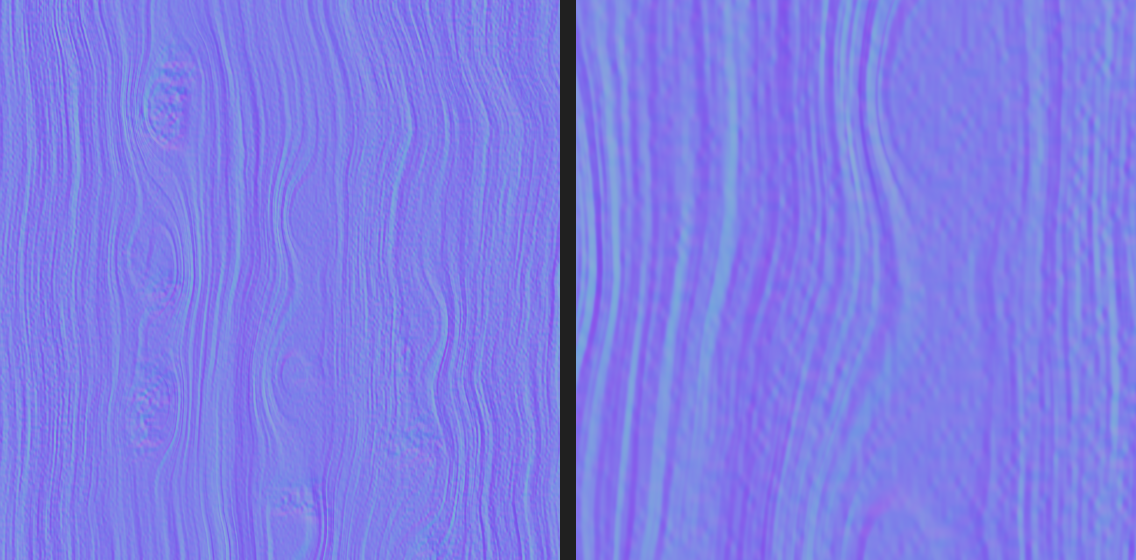
Left, the full canvas; right, a detail of the centre.
This texture map is drawn by a Shadertoy shader. Its source:

```glsl
float hash(vec2 p) {
    return fract(sin(dot(p, vec2(127.1, 311.7))) * 43758.5453);
}

float noise(vec2 p) {
    vec2 cell = floor(p), f = fract(p);
    f = f * f * (3.0 - 2.0 * f);
    float low = mix(hash(cell), hash(cell + vec2(1.0, 0.0)), f.x);
    float high = mix(hash(cell + vec2(0.0, 1.0)), hash(cell + 1.0), f.x);
    return mix(low, high, f.y);
}

// Fibres running along y; weight is roughly their steepest slope
float fibres(vec2 grain, float frequency, float along, float weight) {
    return weight / frequency * noise(vec2(grain.x * frequency, grain.y * along) + frequency);
}

// Thin raised lines that fade in and out along the grain
float strands(vec2 grain, float frequency, float along, float weight) {
    float crest = noise(vec2(grain.x * frequency, grain.y * along) + 41.0);
    return weight / frequency * smoothstep(0.6, 0.95, crest);
}

// Sideways push of the grain around the knots (x) and closeness to a knot (y)
vec2 knots(vec2 p) {
    vec2 sum = vec2(0.0);
    for (int i = 0; i < 9; i++) {
        float column = float(i / 3), row = float(i % 3);
        vec2 id = vec2(column, row);
        vec2 jitter = vec2(hash(id + 3.1), hash(id + 7.7)) - 0.5;
        vec2 center = vec2(0.28 + 0.25 * column, 0.82 - 0.28 * row - 0.2 * column);
        vec2 size = vec2(0.055, 0.1) * (0.85 + 0.5 * hash(id + 5.3));
        vec2 d = p - center - 0.05 * jitter;
        float strength = 1.6 - 0.4 * column;
        float falloff = exp(-dot(d / size, d / size));
        sum += falloff * vec2(strength * (0.025 * sign(jitter.x) - d.x), 1.0);
    }
    return sum;
}

// Coordinates that follow the bent grain
vec2 bendGrain(vec2 p, float push) {
    float calm = smoothstep(0.0, 0.2, p.x);
    float middle = smoothstep(0.15, 0.3, p.x) - smoothstep(0.5, 0.7, p.x);
    float sway = 0.06 * noise(p * vec2(3.0, 4.0) + 11.0)
               + 0.026 * noise(p * vec2(7.0, 9.0) + 23.0)
               + 0.004 * noise(p * vec2(19.0, 22.0) + 5.0)
               + 0.002 * middle * noise(p * vec2(45.0, 36.0) + 9.0);
    return vec2(p.x + push + sway * mix(0.25, 1.0, calm), p.y);
}

// Weathered zones at both sides, smoother wood between
float roughness(vec2 p) {
    float sides = 1.0 - smoothstep(0.08, 0.22, p.x) + smoothstep(0.55, 0.8, p.x);
    return mix(0.45, 1.0, sides) * (0.6 + 0.8 * noise(p * vec2(9.0, 3.0)));
}

float woodHeight(vec2 p) {
    vec2 knot = knots(p);
    vec2 grain = bendGrain(p, knot.x);
    float rough = roughness(p);
    float relief = 0.5 + noise(p * vec2(6.0, 4.0) + 31.0);

    // Growth rings, from broad to fine
    float h = fibres(grain, 17.0, 1.5, 0.036);
    h += relief * fibres(grain, 48.0, 2.5, 0.036);
    h += relief * fibres(grain, 110.0, 4.0, 0.075);
    h += rough * fibres(grain, 210.0, 14.0, 0.13);

    // Sparse raised lines, broad and thin
    h += strands(grain, 36.0, 1.5, 0.028);
    h += relief * strands(grain, 80.0, 3.0, 0.026);

    // Short pores
    h += 0.0004 * rough * noise(p * vec2(240.0, 150.0));

    // Torn patches near the knots
    float torn = smoothstep(0.48, 0.75, noise(p * vec2(13.0, 9.0) + 17.0));
    torn *= min(1.3 * knot.y, 1.0);
    h += 0.0014 * torn * noise(vec2(grain.x * 70.0, p.y * 65.0));
    h += 0.0008 * torn * noise(p * vec2(140.0, 130.0));
    return h;
}

vec2 slopeAt(vec2 p, float reach) {
    vec2 e = vec2(reach, 0.0);
    return vec2(woodHeight(p + e.xy) - woodHeight(p - e.xy),
                woodHeight(p + e.yx) - woodHeight(p - e.yx)) / (2.0 * reach);
}

// Keeps steep slopes below a limit
vec2 softLimit(vec2 slope, float limit) {
    return slope / sqrt(1.0 + dot(slope, slope) / (limit * limit));
}

// Across-grain slope goes to green, along-grain slope to red
vec3 slopeColor(vec2 slope) {
    float blue = 0.915 - 0.18 * slope.x - dot(slope, slope);
    return vec3(0.502 + slope.y, 0.495 + slope.x, blue);
}

void mainImage(out vec4 fragColor, in vec2 fragCoord) {
    vec2 uv = fragCoord / iResolution.xy;
    vec2 slope = softLimit(slopeAt(uv, 0.0008), 0.24);
    fragColor = vec4(clamp(slopeColor(slope), 0.0, 1.0), 1.0);
}
```
